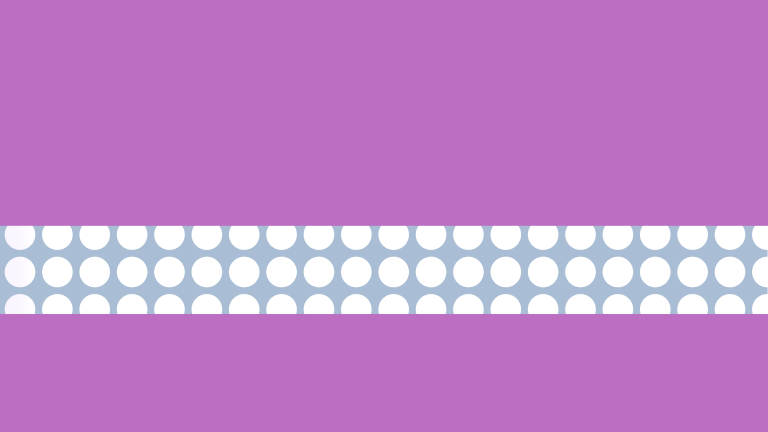
A Shadertoy shader for this background:

```glsl
// A flat orchid field crossed by a blue-grey ribbon of white polka dots.
// The dots are a repeated circle distance clipped by the ribbon's edges;
// a faint pink blush tints the dots at the left end. Unit: canvas height.

const vec3 ORCHID = vec3(0.733, 0.432, 0.760);
const vec3 RIBBON_BLUE = vec3(0.663, 0.745, 0.831);
const vec3 DOT_WHITE = vec3(1.0);
const vec3 DOT_BLUSH = vec3(0.982, 0.962, 1.0);

const float RIBBON_BOTTOM = 0.2731;
const float RIBBON_TOP = 0.4773;
const vec2 DOT_ORIGIN = vec2(0.0463, 0.3704);
const float DOT_PITCH = 0.0865;
const float DOT_RADIUS = 0.0354;
const float BLUSH_START = 0.035;
const float BLUSH_END = 0.085;
const float END_TRIM = 0.0018;

// Coverage of a shape from its signed distance, softened over one pixel
float coverage(float dist, float pixel) {
    return clamp(0.5 - dist / pixel, 0.0, 1.0);
}

// Signed distance to the nearest dot of an endless square grid
float dotGrid(vec2 p) {
    vec2 cell = mod(p - DOT_ORIGIN + 0.5 * DOT_PITCH, DOT_PITCH) - 0.5 * DOT_PITCH;
    return length(cell) - DOT_RADIUS;
}

// Signed distance to the horizontal ribbon
float ribbon(float y) {
    return max(RIBBON_BOTTOM - y, y - RIBBON_TOP);
}

void mainImage(out vec4 fragColor, in vec2 fragCoord) {
    float pixel = 1.0 / iResolution.y;
    vec2 p = fragCoord * pixel;
    float rightEdge = iResolution.x * pixel;

    // Dots, blushed at the left end
    float blush = 1.0 - smoothstep(BLUSH_START, BLUSH_END, p.x);
    vec3 dotColor = mix(DOT_WHITE, DOT_BLUSH, blush);
    vec3 pattern = mix(RIBBON_BLUE, dotColor, coverage(dotGrid(p), pixel));

    // Thin pale trim where the ribbon ends on the right
    float trim = coverage(rightEdge - END_TRIM - p.x, pixel);
    pattern = mix(pattern, DOT_WHITE, 0.5 * trim);

    // Ribbon over the flat field
    vec3 color = mix(ORCHID, pattern, coverage(ribbon(p.y), pixel));
    fragColor = vec4(color, 1.0);
}
```
